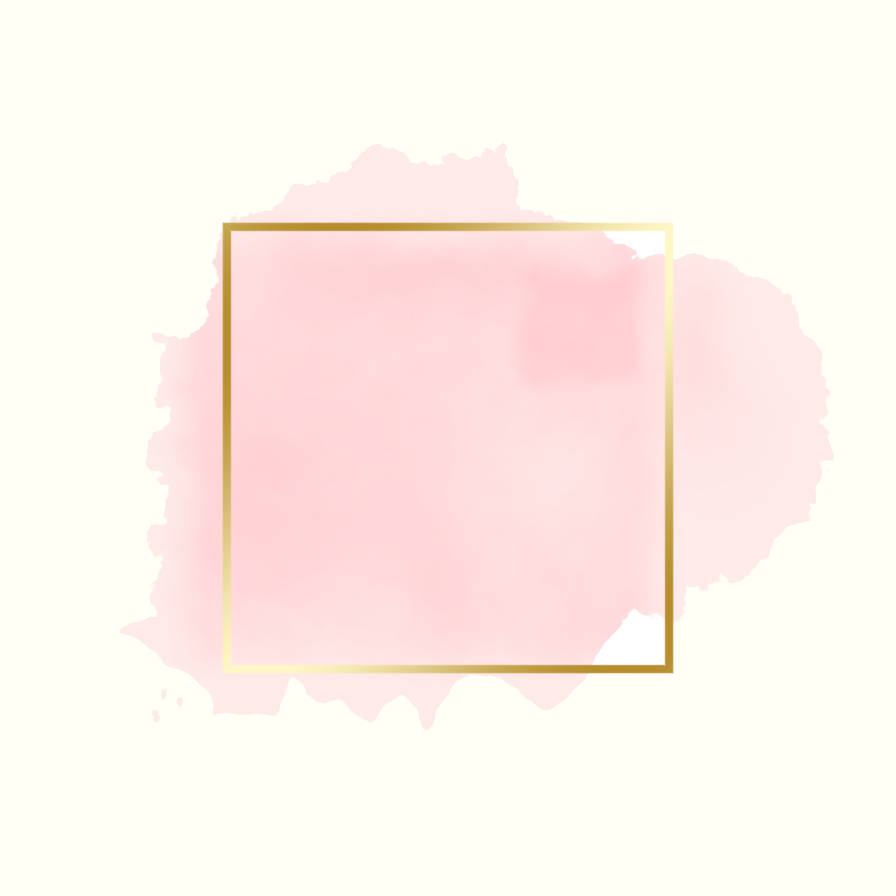
Reproduce this background procedurally as a three.js fragment shader.

```glsl
// A torn-edged blush watercolour stain on ivory, under a thin square gold frame.
// The stain is bounded by profile curves plus an ellipse, frayed by warping with
// value noise; soft washes tint it, and a diagonal cosine gives the gold its sheen.

#define IVORY vec3(1.0, 1.0, 0.965)
#define PALE_BLUSH vec3(0.997, 0.92, 0.914)
#define DEEP_ROSE vec3(1.0, 0.785, 0.807)
#define GOLD_DARK vec3(0.71, 0.55, 0.18)
#define GOLD_LIGHT vec3(1.0, 0.97, 0.78)
#define FRAME_HALF 0.2513
#define FRAME_WIDTH 0.0091
#define FRAY 0.052
#define EDGE 0.0012
#define GRAIN 0.42

varying vec2 vUv;

float hash(vec2 p) {
  vec3 q = fract(p.xyx * 0.1031);
  q += dot(q, q.yzx + 33.33);
  return fract((q.x + q.y) * q.z);
}

float noise(vec2 p) {
  vec2 i = floor(p), f = fract(p);
  f = f * f * (3.0 - 2.0 * f);
  vec2 e = vec2(0.0, 1.0);
  return mix(mix(hash(i), hash(i + e.yx), f.x),
             mix(hash(i + e.xy), hash(i + e.yy), f.x), f.y);
}

float fbm(vec2 p) {
  float sum = 0.0, amp = 0.5;
  for (int i = 0; i < 4; i++) {
    sum += amp * noise(p);
    p = mat2(0.8, 0.6, -0.6, 0.8) * p * 2.1 + 17.0;
    amp *= 0.5;
  }
  return sum / 0.9375;
}

float bump(float x, float center, float width) {
  float t = (x - center) / width;
  return exp(-t * t);
}

float wash(vec2 p, vec2 center, vec2 size) {
  vec2 t = (p - center) / size;
  return exp(-dot(t, t));
}

float softBox(vec2 p, vec2 center, vec2 halfSize, float blur) {
  vec2 m = 1.0 - smoothstep(-blur, blur, abs(p - center) - halfSize);
  return m.x * m.y;
}

// Upper, lower and left limits of the main body
float topEdge(float x) {
  float lump = smoothstep(0.26, 0.43, x) * (1.0 - smoothstep(0.570, 0.585, x));
  return 0.695 + 0.06 * (1.0 - smoothstep(0.64, 0.73, x)) + 0.068 * lump;
}

float bottomEdge(float x) {
  float y = 0.248 - 0.045 * (1.0 - smoothstep(0.31, 0.33, x));
  y -= 0.030 * bump(x, 0.355, 0.02) + 0.053 * bump(x, 0.41, 0.035);
  y -= 0.063 * bump(x, 0.477, 0.019) + 0.042 * bump(x, 0.61, 0.035);
  return y + 0.065 * smoothstep(0.645, 0.705, x);
}

float leftEdge(float y) {
  float x = 0.177 + 0.068 * smoothstep(0.62, 0.645, y);
  x += 0.06 * (1.0 - smoothstep(0.22, 0.27, y));
  return x - 0.042 * bump(y, 0.295, 0.014);
}

// Signed distance estimate: body joined to the right lobe and stray droplets
float stainDistance(vec2 p) {
  float body = max(max(p.y - topEdge(p.x), bottomEdge(p.x) - p.y),
                   max(leftEdge(p.y) - p.x, p.x - 0.76));
  float lobe = (length((p - vec2(0.775, 0.53)) / vec2(0.152, 0.187)) - 1.0) * 0.16;
  float d = min(body, lobe);
  for (int i = 0; i < 4; i++) {
    float k = float(i);
    vec2 jitter = vec2(hash(vec2(k, 3.0)), hash(vec2(k, 9.0)));
    vec2 center = vec2(0.165, 0.185) + jitter * vec2(0.045, 0.04);
    d = min(d, length((p - center) * vec2(1.4, 1.0)) - 0.0045);
  }
  return d;
}

// Pigment strength, 0 for pale blush and 1 for deep rose
float pigment(vec2 p) {
  float tone = 0.46 + 0.30 * wash(p, vec2(0.30, 0.45), vec2(0.12, 0.09));
  tone += 0.20 * wash(p, vec2(0.50, 0.34), vec2(0.045, 0.06));
  tone += 0.24 * wash(p, vec2(0.46, 0.70), vec2(0.17, 0.05));
  tone += 0.34 * softBox(p, vec2(0.65, 0.635), vec2(0.066, 0.06), 0.016);
  tone -= 0.25 * wash(p, vec2(0.63, 0.46), vec2(0.10, 0.07));
  tone -= 0.24 * wash(p, vec2(0.40, 0.29), vec2(0.14, 0.05));
  tone -= 0.20 * wash(p, vec2(0.27, 0.72), vec2(0.05, 0.05));
  tone *= softBox(p, vec2(0.468, 0.50), vec2(0.262, 0.235), 0.035);
  tone += 0.32 * wash(p, vec2(0.775, 0.62), vec2(0.035, 0.08));
  tone += 0.10 * wash(p, vec2(0.80, 0.53), vec2(0.08, 0.10));
  float mottling = 0.6 * fbm(p * 11.0) + 0.4 * fbm(p * 34.0 + 5.0) - 0.5;
  return clamp(tone + GRAIN * mottling * smoothstep(0.0, 0.3, tone), 0.0, 1.0);
}

void main() {
  vec2 p = vUv;
  vec2 offset = abs(p - 0.5);
  float square = max(offset.x, offset.y) - FRAME_HALF;

  // Paper, whiter within the frame
  vec3 color = mix(vec3(1.0), IVORY, smoothstep(-EDGE, EDGE, square));

  // Watercolour stain, smoother along its lower edge
  vec2 warp = vec2(fbm(p * 30.0), fbm(p * 30.0 + 41.0)) - 0.5;
  float fray = FRAY * mix(0.3, 1.0, smoothstep(0.25, 0.38, p.y));
  float stain = 1.0 - smoothstep(-EDGE, EDGE, stainDistance(p + warp * fray));
  color = mix(color, mix(PALE_BLUSH, DEEP_ROSE, pigment(p + warp * 0.025)), stain);

  // Gold frame
  float sheen = 0.5 - 0.5 * cos(6.28319 * (p.x + 1.0 - p.y - 0.632) / 0.81);
  float band = abs(square + 0.5 * FRAME_WIDTH) - 0.5 * FRAME_WIDTH;
  color = mix(color, mix(GOLD_DARK, GOLD_LIGHT, sheen), 1.0 - smoothstep(-EDGE, EDGE, band));

  gl_FragColor = vec4(color, 1.0);
}
```
